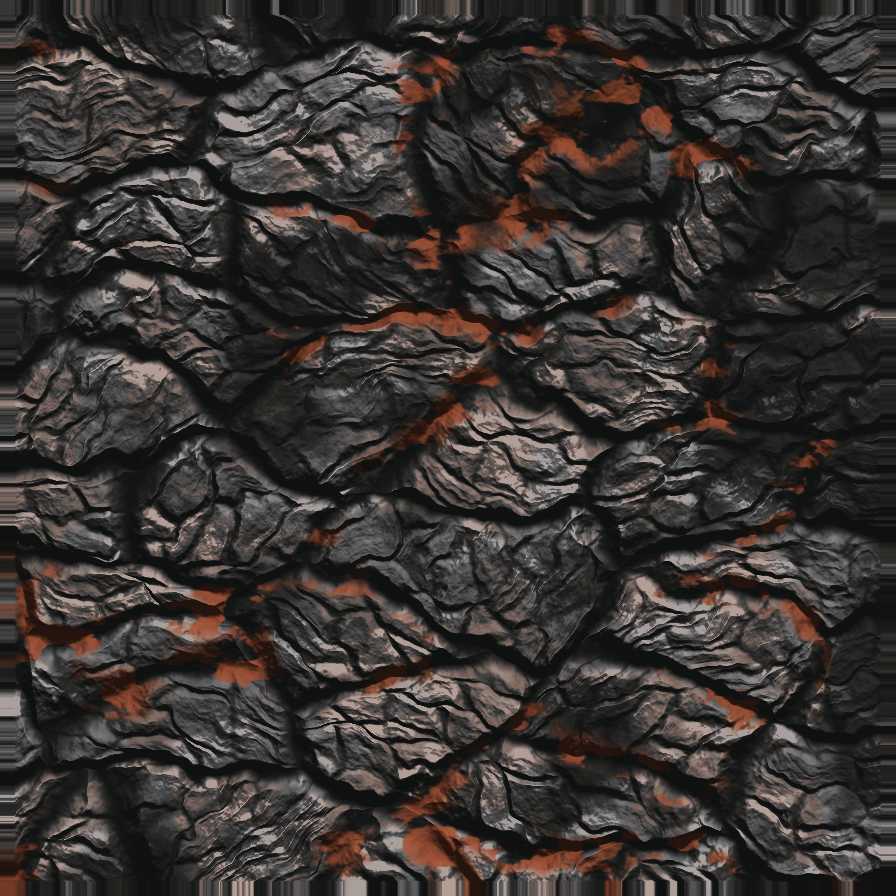
Write a three.js fragment shader that draws this texture.

```glsl
// Cracked, folded dark lava rock with pale worn ridges and rust-orange stains.
varying vec2 vUv;

const vec3 SOOT = vec3(0.06, 0.068, 0.068);
const vec3 BASALT = vec3(0.20, 0.19, 0.18);
const vec3 SLATE = vec3(0.29, 0.30, 0.31);
const vec3 ASH = vec3(0.60, 0.57, 0.56);
const vec3 RUST = vec3(0.62, 0.31, 0.20);
const vec3 DUST_TINT = vec3(1.15, 0.98, 0.90);
const vec3 LIGHT = vec3(0.22, 0.70, 0.68);
const vec2 SLAB_SCALE = vec2(4.8, 7.6);    // large slabs across and up
const vec2 STONE_SCALE = vec2(14.0, 27.0); // chips within a slab
const vec2 FOLD_SCALE = vec2(15.0, 58.0);  // ropy folds within a slab
const float WARP = 0.09;
const float SLOPE_STEP = 0.001;
const float BORDER = 0.016;                // width of the streaked rim

struct Rock {
  float height;
  float slabGap;   // 0 in the cracks between slabs
  float stoneGap;  // 0 in the cracks between chips
  float id;
};

float hash(vec2 p) {
  p = fract(p * vec2(123.34, 345.45));
  p += dot(p, p + 34.345);
  return fract(p.x * p.y);
}

float noise(vec2 p) {
  vec2 i = floor(p), f = fract(p);
  f = f * f * (3.0 - 2.0 * f);
  return mix(mix(hash(i), hash(i + vec2(1, 0)), f.x),
             mix(hash(i + vec2(0, 1)), hash(i + vec2(1, 1)), f.x), f.y);
}

float fbm(vec2 p) {
  float sum = 0.0, amp = 0.533;
  for (int i = 0; i < 4; i++) {
    sum += amp * noise(p);
    p = mat2(1.6, 1.2, -1.2, 1.6) * p + 7.3;
    amp *= 0.5;
  }
  return sum;
}

// Sharp crests, stretched along x by the caller.
float ridges(vec2 p) {
  float first = 1.0 - abs(2.0 * noise(p) - 1.0);
  float second = 1.0 - abs(2.0 * noise(p * 1.9 + 5.1) - 1.0);
  return 0.67 * first + 0.33 * second;
}

// Cellular pattern: gap to the border, cell id, offset from the cell centre.
vec4 cells(vec2 p) {
  vec2 base = floor(p), nearest = vec2(0.0), offset = vec2(0.0);
  float d1 = 8.0, d2 = 8.0;
  for (int y = -1; y <= 1; y++) {
    for (int x = -1; x <= 1; x++) {
      vec2 c = base + vec2(x, y);
      vec2 r = p - c - vec2(hash(c + 0.17), hash(c + 41.7));
      float d = length(r);
      if (d < d1) { d2 = d1; d1 = d; nearest = c; offset = r; }
      else d2 = min(d2, d);
    }
  }
  return vec4(d2 - d1, hash(nearest + 9.3), offset);
}

Rock rockAt(vec2 p) {
  vec2 w = p + WARP * (vec2(fbm(p * 7.0 + 3.0), fbm(p * 7.0 + 17.0)) - 0.5);
  w += 0.018 * (vec2(fbm(p * 32.0), fbm(p * 32.0 + 50.0)) - 0.5);
  vec4 slab = cells(w * SLAB_SCALE);

  // Each slab turns its own grain, mostly near the horizontal.
  float turn = (slab.y - 0.5) * 1.8;
  vec2 grain = mat2(cos(turn), -sin(turn), sin(turn), cos(turn)) * w + slab.y * 3.0;
  vec4 stone = cells(grain * STONE_SCALE);
  float folding = smoothstep(0.35, 0.7, noise(p * 7.0 + 80.0));
  float plateau = smoothstep(0.0, 0.2, slab.x);
  float chip = smoothstep(0.0, 0.3, stone.x);
  vec2 tilt = vec2(fract(slab.y * 17.0), fract(slab.y * 37.0)) - 0.5;
  vec2 chipTilt = vec2(fract(stone.y * 17.0), fract(stone.y * 37.0)) - 0.5;

  float detail = (1.0 - 0.6 * folding) * chip * (0.007 + 0.017 * dot(chipTilt, stone.zw));
  detail += mix(0.002, 0.0085, folding) * ridges(grain * FOLD_SCALE);
  detail += 0.010 * fbm(grain * vec2(24.0, 44.0)) + 0.03 * dot(tilt, slab.zw);
  float grit = 0.0045 * fbm(p * 62.0);
  return Rock(plateau * (0.015 + detail) + grit, slab.x, stone.x, slab.y);
}

void main() {
  vec2 p = clamp(vUv, BORDER, 1.0 - BORDER);
  Rock rock = rockAt(p);
  vec2 slope = vec2(rockAt(p + vec2(SLOPE_STEP, 0.0)).height,
                    rockAt(p + vec2(0.0, SLOPE_STEP)).height) - rock.height;
  vec3 normal = normalize(vec3(-slope / SLOPE_STEP, 1.0));
  float lit = max(dot(normal, LIGHT), 0.0);

  // Light, crevice shadow, sooty patches and fine mottling.
  float cavity = mix(0.12, 1.0, smoothstep(0.0, 0.13, rock.slabGap));
  cavity *= mix(0.45, 1.0, smoothstep(0.0, 0.14, rock.stoneGap));
  float patches = mix(0.28, 1.0, smoothstep(0.34, 0.54, fbm(p * 6.0 + 23.0)));
  float shade = cavity * patches * mix(0.8, 1.1, fract(rock.id * 7.0));
  shade *= mix(0.65, 1.35, fbm(p * 85.0 + 40.0));
  float worn = smoothstep(0.46, 0.64, fbm(p * vec2(15.0, 22.0) + 60.0));
  float tone = 0.05 + shade * (0.44 * pow(lit, 1.4) + 0.5 * worn * smoothstep(0.76, 1.0, lit));

  vec3 color = mix(SOOT, BASALT, clamp((tone - 0.05) / 0.15, 0.0, 1.0));
  color = mix(color, SLATE, clamp((tone - 0.2) / 0.1, 0.0, 1.0));
  color = mix(color, ASH, clamp((tone - 0.3) / 0.3, 0.0, 1.2));
  float dust = smoothstep(0.42, 0.62, noise(p * 18.0 + 11.0));
  dust *= smoothstep(0.24, 0.36, tone) * (1.0 - 0.7 * smoothstep(0.42, 0.58, tone));
  color *= mix(vec3(1.0), DUST_TINT, dust);

  // Rust gathers in thin streaks along the slab rims.
  float stain = smoothstep(0.53, 0.6, fbm(p * vec2(5.0, 7.0) + 31.0));
  stain *= smoothstep(0.48, 0.58, fbm(p * vec2(30.0, 48.0) + 5.0));
  stain *= 1.0 - smoothstep(0.1, 0.28, rock.slabGap);
  color = mix(color, RUST * (0.25 + 0.8 * lit), stain * 0.9);

  gl_FragColor = vec4(color, 1.0);
}
```
